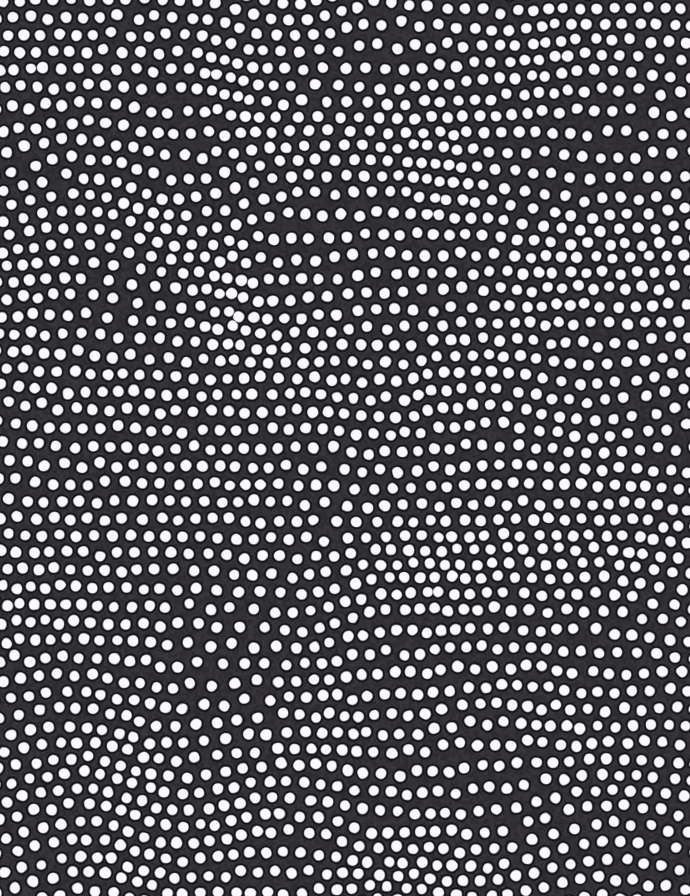
Write a WebGL 1 fragment shader that draws this pattern.

```glsl
precision highp float;

// Small white dots, evenly but irregularly packed on charcoal cloth.
// A staggered lattice is bent by smooth noise, jittered, then relaxed by
// one repulsion step; each dot gets a soft edge and a thin dark rim.

uniform vec2 u_resolution;

const float ROWS = 51.0;          // lattice rows over the canvas height
const float DOT_RADIUS = 0.302;   // all lengths below are in lattice cells
const float RADIUS_VARIATION = 0.035;
const float EDGE_WOBBLE = 0.06;
const float EDGE_SOFTNESS = 0.06;
const float RIM_WIDTH = 0.125;
const float RIM_SOFTNESS = 0.05;
const float JITTER = 0.36;
const float BEND = 1.8;
const float BEND_SCALE = 6.0;
const float REST_DISTANCE = 1.04;
const float PUSH = 0.45;
const float GRAIN_SCALE = 6.0;
const float GRAIN_AMOUNT = 0.06;

const vec3 CLOTH = vec3(0.20, 0.19, 0.20);
const vec3 RIM = vec3(0.085, 0.085, 0.095);
const vec3 DOT = vec3(0.985, 0.975, 0.985);

vec2 hash2(vec2 p) {
  vec2 k = vec2(dot(p, vec2(127.1, 311.7)), dot(p, vec2(269.5, 183.3)));
  return fract(sin(k) * 43758.5453);
}

// Two independent channels of smooth value noise
vec2 noise2(vec2 p) {
  vec2 i = floor(p);
  vec2 f = fract(p);
  f = f * f * (3.0 - 2.0 * f);
  vec2 low = mix(hash2(i), hash2(i + vec2(1.0, 0.0)), f.x);
  vec2 high = mix(hash2(i + vec2(0.0, 1.0)), hash2(i + vec2(1.0, 1.0)), f.x);
  return mix(low, high, f.y);
}

vec2 bend(vec2 p) {
  return BEND * (noise2(p / BEND_SCALE + 17.3) - 0.5);
}

// Staggered, bent and jittered lattice point
vec2 looseSite(vec2 cell) {
  float stagger = mod(cell.y, 2.0) * 0.5 - 0.25;
  vec2 center = cell + 0.5;
  return center + vec2(stagger, 0.0) + bend(center)
       + JITTER * (hash2(cell + 61.0) - 0.5);
}

// Pushes a site away from neighbours that are too close
vec2 relaxedSite(vec2 cell) {
  vec2 site = looseSite(cell);
  vec2 shift = vec2(0.0);
  for (int y = -1; y <= 1; y++) {
    for (int x = -1; x <= 1; x++) {
      if (x == 0 && y == 0) continue;
      vec2 away = site - looseSite(cell + vec2(float(x), float(y)));
      float gap = max(length(away), 0.001);
      shift += away / gap * max(REST_DISTANCE - gap, 0.0) * PUSH;
    }
  }
  return site + shift;
}

// Signed distance to the nearest dot edge
float dotDistance(vec2 p) {
  vec2 home = floor(p - bend(p - bend(p)));
  float nearest = 10.0;
  for (int y = -1; y <= 1; y++) {
    for (int x = -1; x <= 1; x++) {
      vec2 cell = home + vec2(float(x), float(y));
      float radius = DOT_RADIUS + RADIUS_VARIATION * (hash2(cell + 7.0).x - 0.5);
      nearest = min(nearest, length(p - relaxedSite(cell)) - radius);
    }
  }
  return nearest + EDGE_WOBBLE * (noise2(p * 3.5).x - 0.5);
}

void main() {
  vec2 p = gl_FragCoord.xy / u_resolution.y * ROWS;
  float pixel = ROWS / u_resolution.y;
  float d = dotDistance(p);

  // Cloth with a faint grain
  vec3 color = CLOTH + GRAIN_AMOUNT * (noise2(p * GRAIN_SCALE).y - 0.5);

  // Dark rim, then the dot itself
  float rimSoft = max(RIM_SOFTNESS, 0.5 * pixel);
  color = mix(RIM, color, smoothstep(-rimSoft, rimSoft, d - RIM_WIDTH));
  float dotSoft = max(EDGE_SOFTNESS, 0.6 * pixel);
  color = mix(DOT, color, smoothstep(-dotSoft, dotSoft, d));

  gl_FragColor = vec4(color, 1.0);
}
```
